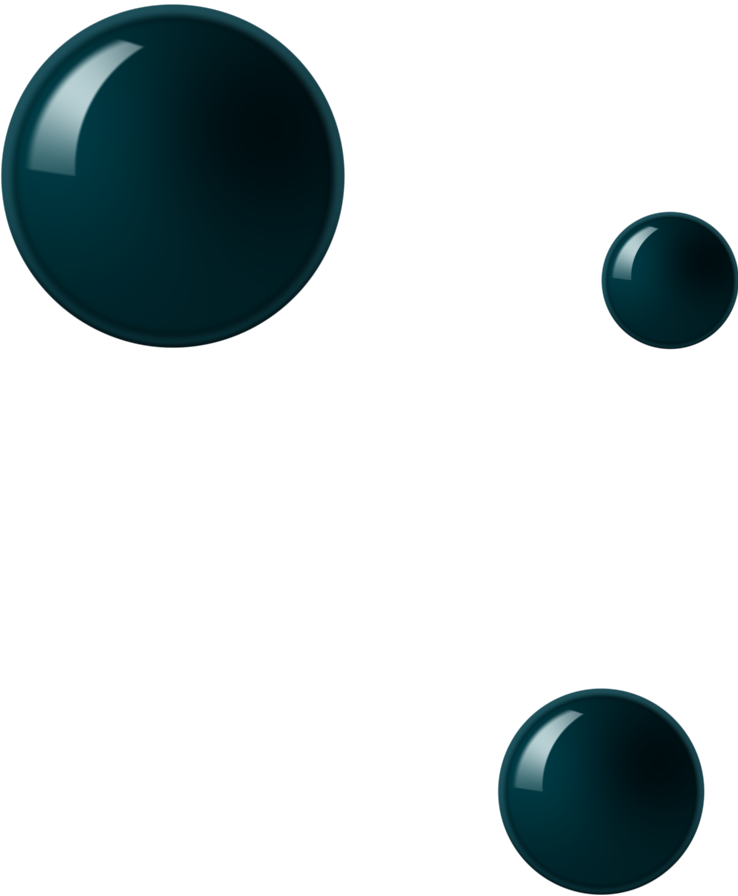
Write a Shadertoy shader that draws this background.

```glsl
// Three glossy dark teal spheres on a white ground.

// Spheres: centre x, centre y, radius, in units of the canvas height
const vec3 SPHERES[3] = vec3[3](
    vec3(0.193, 0.8035, 0.1915),
    vec3(0.748, 0.6870, 0.0765),
    vec3(0.671, 0.1165, 0.1150));

const vec3 GROUND     = vec3(1.0);
const vec3 TEAL_LIT   = vec3(0.00, 0.235, 0.275);
const vec3 TEAL_DEEP  = vec3(0.00, 0.120, 0.142);
const vec3 TEAL_BLACK = vec3(0.00, 0.045, 0.058);
const vec3 RIM_COLOR  = vec3(0.13, 0.330, 0.370);
const vec3 GLOSS      = vec3(0.80, 0.880, 0.890);

const float RIM_START   = 0.925;             // inner edge of the pale rim
const vec2  SHADE_SPOT  = vec2(0.55, 0.28);  // darkest place on the body
const float GLOSS_OUTER = 0.86;              // outer arc of the reflection
const vec3  GLOSS_INNER = vec3(0.25, 0.05, 0.82); // inner arc: centre, radius
const float GLOSS_PEAK  = 2.43;              // brightest angle, in radians

// Curved window reflection between two arcs, cut by two lines
float glossAmount(vec2 q, float blur) {
    float outer = 1.0 - smoothstep(GLOSS_OUTER - 0.05, GLOSS_OUTER + 0.015, length(q));
    float inner = smoothstep(-blur, blur, length(q - GLOSS_INNER.xy) - GLOSS_INNER.z);
    float top = smoothstep(-blur, blur, 0.664 - dot(q, vec2(0.306, 0.952)));
    float bottom = smoothstep(-blur, blur, dot(q, vec2(0.147, 0.989)) + 0.084);
    float turn = atan(q.y, min(q.x, -0.001)) - GLOSS_PEAK;
    float spread = turn > 0.0 ? 0.36 : 0.50;
    float fade = 0.08 + 0.82 * exp(-turn * turn / (2.0 * spread * spread));
    return outer * inner * top * bottom * fade;
}

// Colour at q, with the sphere's edge at length 1
vec3 sphereColor(vec2 q, float blur) {
    float r = length(q);
    vec2 dir = q / max(r, 0.001);

    // Body: lit from the upper left, darkest on the right
    vec2 toLight = q - vec2(-0.65, 0.30);
    vec3 color = mix(TEAL_DEEP, TEAL_LIT, exp(-1.5 * dot(toLight, toLight)));
    vec2 toShade = q - SHADE_SPOT;
    color = mix(color, TEAL_BLACK, 0.95 * exp(-2.6 * dot(toShade, toShade)));

    // Dark groove, then the pale rim that dims towards the bottom
    color *= 1.0 - 0.22 * exp(-pow((r - RIM_START) / 0.025, 2.0));
    float rimLight = 0.22 + 0.50 * smoothstep(-0.95, 0.10, dir.y)
                   + 0.18 * max(dot(dir, vec2(-0.6, 0.8)), 0.0);
    float rim = smoothstep(RIM_START - 0.02, 0.975, r);
    color = mix(color, RIM_COLOR, rim * rimLight);
    color *= 1.0 - 0.55 * smoothstep(0.965, 1.0, r) * smoothstep(0.1, 0.9, -dir.y);

    return mix(color, GLOSS, glossAmount(q, blur));
}

void mainImage(out vec4 fragColor, in vec2 fragCoord) {
    vec2 p = fragCoord / iResolution.y;
    float pixel = 1.0 / iResolution.y;
    vec3 color = GROUND;

    for (int i = 0; i < 3; i++) {
        vec3 s = SPHERES[i];
        vec2 offset = p - s.xy;
        float cover = 1.0 - smoothstep(-pixel, pixel, length(offset) - s.z);
        float blur = max(0.012, pixel / s.z);
        color = mix(color, sphereColor(offset / s.z, blur), cover);
    }
    fragColor = vec4(color, 1.0);
}
```
